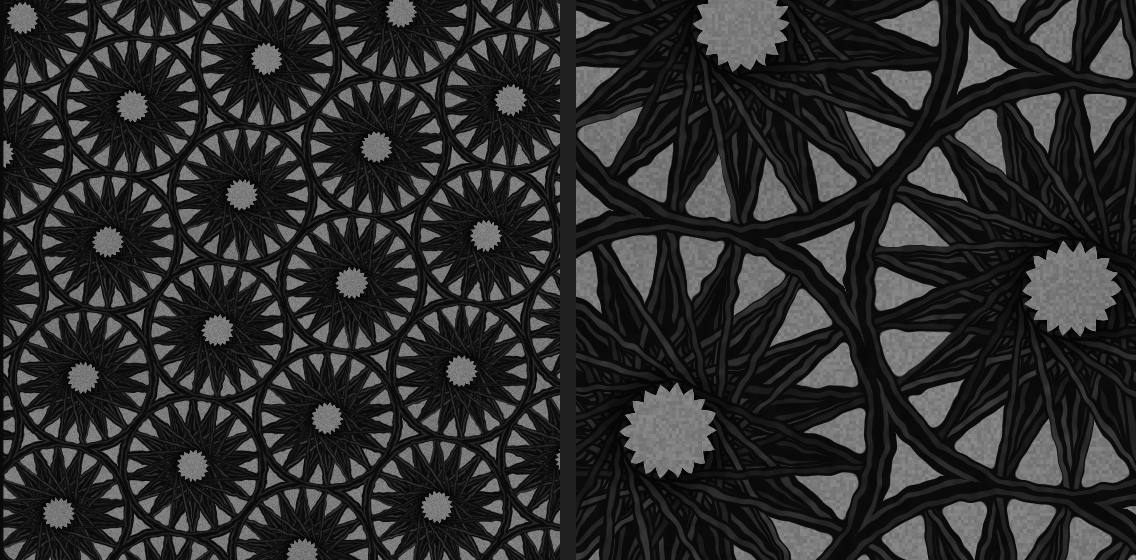
Left, the full canvas; right, a detail of the centre.
Give the GLSL for this pattern, as a Shadertoy shader.

```glsl
// Dark lattice of eighteen-spoked wheels over pale grainy ground.
// Each wheel is woven from overlapping strands running from rim to hub;
// distance functions cut the toothed hub, spoke openings and wheel gaps.

const float TAU = 6.2831853;
const float SPOKES = 18.0;
const float SECTOR = TAU / SPOKES;
const float WHEEL_RADIUS = 0.125;
const float HUB = 0.22;
const float INK = 0.04;
const vec2 ORIGIN = vec2(0.4323, 0.6523);
const mat2 LATTICE = mat2(0.2398, 0.0845, 0.0439, 0.2422);

float hash(vec2 p) {
    vec3 q = fract(vec3(p.xyx) * 0.1031);
    q += dot(q, q.yzx + 33.33);
    return fract((q.x + q.y) * q.z);
}

float valueNoise(vec2 p) {
    vec2 i = floor(p), f = fract(p);
    f = f * f * (3.0 - 2.0 * f);
    return mix(mix(hash(i), hash(i + vec2(1, 0)), f.x),
               mix(hash(i + vec2(0, 1)), hash(i + vec2(1, 1)), f.x), f.y);
}

vec2 polar(float radius, float angle) {
    return radius * vec2(cos(angle), sin(angle));
}

float segmentDistance(vec2 p, vec2 a, vec2 b) {
    vec2 ab = b - a;
    return length(p - a - ab * clamp(dot(p - a, ab) / dot(ab, ab), 0.0, 1.0));
}

float smoothMin(float a, float b, float k) {
    float h = max(k - abs(a - b), 0.0) / k;
    return min(a, b) - h * h * k * 0.25;
}

float coverage(float inside, float aa) {
    return smoothstep(-aa, aa, inside);
}

// Black-edged stroke with a grey core
float paintStroke(float tone, float d, float shade, float aa) {
    tone = mix(tone, INK, coverage(0.027 - d, aa));
    return mix(tone, shade, coverage(0.012 - d, aa));
}

// Offset from the closest wheel centre; its lattice cell goes to "cell"
vec2 nearestWheel(vec2 uv, out vec2 cell) {
    vec2 base = floor(inverse(LATTICE) * (uv - ORIGIN));
    vec2 best = vec2(9.0);
    cell = base;
    for (int i = 0; i < 4; i++) {
        vec2 candidate = base + vec2(i % 2, i / 2);
        vec2 offset = uv - ORIGIN - LATTICE * candidate;
        if (dot(offset, offset) < dot(best, best)) {
            best = offset;
            cell = candidate;
        }
    }
    return best / WHEEL_RADIUS;
}

// Strands fanning both ways from every rim node to the hub
float weave(vec2 p, vec2 cell, float aa) {
    float tone = INK;
    for (int layer = 0; layer < 3; layer++) {
        float spread = 0.3 + 0.53 * float(layer);
        for (int k = 0; k < 36; k++) {
            vec2 seed = vec2(k, layer) + 7.0;
            float side = k % 2 == 0 ? 1.0 : -1.0;
            float node = (float(k / 2) + 0.5) * SECTOR;
            float jitter = (hash(seed + cell * 41.0 + 500.0) - 0.5) * 0.035;
            float d = segmentDistance(p, polar(0.98, node + jitter),
                                      polar(HUB, node + side * spread));
            tone = paintStroke(tone, d, mix(0.09, 0.21, hash(seed * 3.7)), aa);
        }
    }
    return tone;
}

// Positive inside the rounded triangular opening between two spokes
float openingShape(vec2 q, float inset) {
    float sides = 0.379 * q.x - 0.925 * abs(q.y) - inset;
    return smoothMin(sides, 0.935 - q.x, 0.05);
}

void mainImage(out vec4 fragColor, in vec2 fragCoord) {
    vec2 uv = fragCoord / iResolution.y;
    float aa = 0.7 / (iResolution.y * WHEEL_RADIUS);
    vec2 cell;
    vec2 p = nearestWheel(uv, cell);

    // Slightly ragged outlines
    p += 0.022 * (vec2(valueNoise(uv * 130.0), valueNoise(uv * 130.0 + 57.0)) - 0.5);
    float r = length(p);
    float turn = atan(p.y, p.x) / SECTOR;
    float spoke = floor(turn + 0.5);
    vec2 q = polar(r, (turn - spoke) * SECTOR);

    // Woven wheel, with faceted rim bands and a shaded hub
    float tone = weave(p, cell, aa);
    tone = paintStroke(tone, abs(q.x - 0.96), 0.13, aa);
    tone = paintStroke(tone, abs(r - 1.035), 0.15, aa);
    tone *= mix(0.45, 1.0, smoothstep(0.2, 0.4, r));
    tone *= 0.8 + 0.4 * valueNoise(uv * 200.0);

    // Pale ground seen through hub, openings and gaps
    float inset = 0.233 + 0.016 * hash(vec2(mod(spoke, SPOKES), 3.0) + cell * 23.0 + 300.0);
    float teeth = abs(fract(turn) - 0.5) * 2.0;
    float ground = max(openingShape(q, inset), 0.185 + 0.045 * teeth - r);
    ground = max(ground, r - 1.08);
    float grain = hash(floor(uv * 512.0)) - 0.5;
    float pale = 0.48 + 0.09 * grain + 0.05 * (valueNoise(uv * 9.0) - 0.5);
    tone = mix(tone, pale, coverage(ground, aa));

    // Dark left margin
    tone = mix(INK, tone, smoothstep(0.004, 0.008, uv.x));
    fragColor = vec4(vec3(tone), 1.0);
}
```
